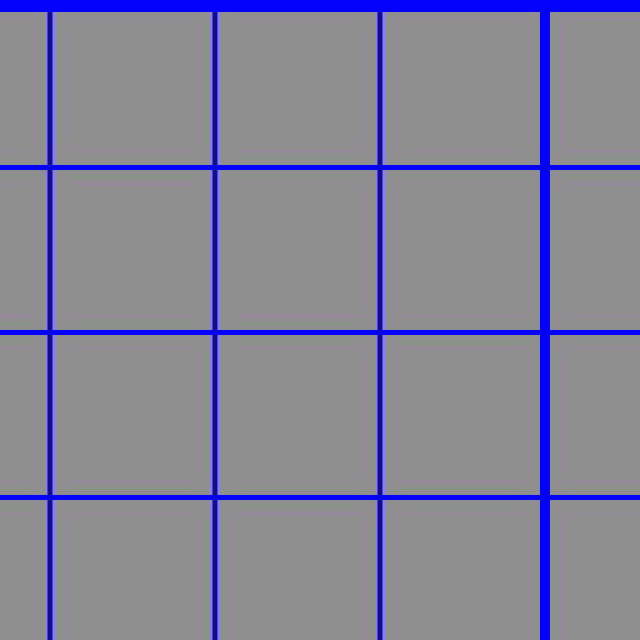
A WebGL 2 fragment shader for this pattern:

```glsl
#version 300 es
precision highp float;
// Blue ruled grid on flat grey: thin lines with every fourth one heavy.
// Thin uprights have a dark core and a pale halo; faint colour fringes,
// varied by a hash for each cell, run beside the lines.

#define PITCH 0.2578
#define ORIGIN vec2(0.0781, 0.2227)
#define THIN_HALF 0.0039
#define HALO_HALF 0.0074
#define MAJOR_HALF vec2(0.0078, 0.0148)
#define MAJOR_EVERY 4.0
#define EDGE_SOFTNESS 0.0009
#define CROSSING_SHADE 0.3
#define FRINGE_GREEN 0.0145
#define FRINGE_MAUVE 0.0255
#define FRINGE_HALF 0.0022

uniform vec2 u_resolution;
out vec4 fragColor;

const vec3 GREY = vec3(0.56);
const vec3 BLUE = vec3(0.01, 0.0, 0.99);
const vec3 NAVY = vec3(0.07, 0.05, 0.56);
const vec3 PALE_BLUE = vec3(0.52, 0.49, 0.99);
const vec3 MAUVE_SHIFT = vec3(0.03, -0.025, 0.05);
const vec3 GREEN_SHIFT = vec3(-0.025, 0.015, -0.03);

float hash(vec2 p) {
    vec3 q = fract(vec3(p.xyx) * 0.1031);
    q += dot(q, q.yzx + 33.33);
    return fract((q.x + q.y) * q.z);
}

// Soft coverage of a band around zero distance.
float band(float dist, float halfWidth, float soft) {
    return 1.0 - smoothstep(halfWidth - soft, halfWidth + soft, abs(dist));
}

// Tint beside a line, fading before the ends of the cell.
vec3 fringe(float offset, float along, vec2 id, float soft) {
    float dist = abs(offset);
    float strength = 0.4 + 0.8 * hash(id + step(0.0, offset) * 17.0);
    float inside = smoothstep(0.02, 0.045, abs(along));
    vec3 tint = GREEN_SHIFT * band(dist - FRINGE_GREEN, FRINGE_HALF, soft)
              + MAUVE_SHIFT * band(dist - FRINGE_MAUVE, FRINGE_HALF, soft);
    return tint * strength * inside;
}

void main() {
    vec2 uv = gl_FragCoord.xy / u_resolution;
    vec2 soft = max(vec2(EDGE_SOFTNESS), 0.6 / u_resolution);

    // Nearest line on each axis and the signed offset from it.
    vec2 grid = (uv - ORIGIN) / PITCH;
    vec2 line = floor(grid + 0.5);
    vec2 cell = floor(grid) + 20.0;
    vec2 offset = (grid - line) * PITCH;
    vec2 major = step(MAJOR_EVERY - 1.5, mod(line, MAJOR_EVERY));

    // Grey ground with faint fringes.
    vec3 color = GREY;
    color += fringe(offset.x, offset.y, cell, soft.x);
    color += fringe(offset.y, offset.x, cell + 41.0, soft.y);

    // Thin uprights: pale halo, then dark core.
    float thinUpright = 1.0 - major.x;
    float halo = band(offset.x, HALO_HALF, soft.x) * thinUpright;
    float core = band(offset.x, THIN_HALF, soft.x) * thinUpright;
    color = mix(color, PALE_BLUE, halo);
    color = mix(color, NAVY, core);

    // Level lines, slightly shaded where thin uprights cross.
    float levelHalf = mix(THIN_HALF, MAJOR_HALF.y, major.y);
    float level = band(offset.y, levelHalf, soft.y);
    float shade = core * CROSSING_SHADE * (1.0 - major.y);
    color = mix(color, mix(BLUE, NAVY, shade), level);

    // Heavy upright above everything.
    float heavy = band(offset.x, MAJOR_HALF.x, soft.x) * major.x;
    color = mix(color, BLUE, heavy);

    fragColor = vec4(color, 1.0);
}
```
